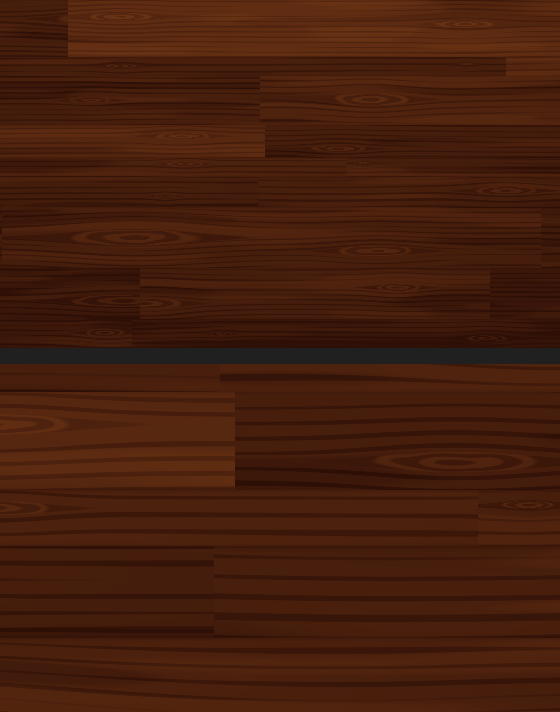
Top: the whole. Bottom: its middle third, enlarged.
Give the GLSL for this texture, as a Shadertoy shader.

```glsl
// Dark reddish-brown wooden planks with fine horizontal grain, streaks and knots.

float hash(vec2 p) {
    return fract(sin(dot(p, vec2(127.1, 311.7))) * 43758.5453);
}

float noise(vec2 p) {
    vec2 i = floor(p), f = fract(p);
    f = f * f * (3.0 - 2.0 * f);
    return mix(mix(hash(i), hash(i + vec2(1, 0)), f.x),
               mix(hash(i + vec2(0, 1)), hash(i + vec2(1, 1)), f.x), f.y);
}

// Row edges from the bottom up
const float rowEdge[10] = float[](0.0, 0.084, 0.230, 0.404, 0.492,
                                  0.546, 0.640, 0.782, 0.837, 1.0);

// Per row: first joint, second joint, tone of outer planks, tone of inner plank
const vec4 board[9] = vec4[](
    vec4(0.235, 2.0, 0.30, 0.20), vec4(0.250, 0.875, 0.27, 0.42),
    vec4(0.004, 0.966, 0.30, 0.45), vec4(0.461, 2.0, 0.38, 0.42),
    vec4(0.618, 2.0, 0.47, 0.40), vec4(0.473, 2.0, 0.65, 0.38),
    vec4(0.464, 2.0, 0.42, 0.55), vec4(0.904, 2.0, 0.42, 0.70),
    vec4(0.121, 2.0, 0.48, 0.86));

// Parts the grain height y around a knot; returns (new y, inside mask, ring tone)
vec3 knot(vec2 p, float y, vec2 center, float halfHeight, float halfWidth, float px) {
    vec2 d = vec2(p.x - center.x, y - center.y);
    float lens = halfHeight * exp(-d.x * d.x / (halfWidth * halfWidth));
    float gap = abs(d.y) - lens * exp(-abs(d.y) / (3.0 * halfHeight));
    float inside = 1.0 - smoothstep(-px, px * 0.5, gap);
    inside *= smoothstep(0.03, 0.2, lens / halfHeight);

    // Dark wedges at the tips, bent rings in the middle
    float e = length(d / vec2(halfWidth * 0.75, halfHeight * 0.8));
    e += 0.25 * (noise(d / halfHeight * vec2(0.5, 1.2) + center * 90.0) - 0.5);
    float rings = smoothstep(-0.4, 0.4, cos(e * 11.0 + 2.0));
    float ringTone = mix(-0.16, 0.17, rings);
    ringTone = mix(ringTone, -0.2, smoothstep(0.95, 1.1, e));
    return vec3(center.y + sign(d.y) * max(gap, 0.0), inside, ringTone);
}

void mainImage(out vec4 fragColor, in vec2 fragCoord) {
    vec2 uv = fragCoord / iResolution.xy;
    vec2 p = fragCoord / iResolution.y;
    float px = 1.0 / iResolution.y;

    // Find the plank
    int row = 0;
    for (int i = 1; i < 9; i++) row += int(step(rowEdge[i], uv.y));
    vec4 b = board[row];
    float part = step(b.x, uv.x) + step(b.y, uv.x);
    float bottom = rowEdge[row], height = rowEdge[row + 1] - bottom;
    vec2 id = vec2(float(row) + 3.0, part + 1.0);
    float seed = hash(id) * 60.0;
    float tone = part == 1.0 ? b.w : b.z;

    // Knots push the grain aside
    float y = p.y, knotMask = 0.0, knotTone = 0.0;
    for (int k = 0; k < 2; k++) {
        vec2 key = id + 17.0 * float(k + 1);
        vec2 center = vec2((float(k) + 0.15 + 0.7 * hash(key)) * 0.8,
                           bottom + height * mix(0.25, 0.75, hash(key + 5.3)));
        float halfHeight = height * mix(0.07, 0.18, hash(key + 9.1));
        float halfWidth = halfHeight * mix(5.0, 8.0, hash(key + 2.7));
        vec3 eye = knot(p, y, center, halfHeight, halfWidth, px);
        y = eye.x;
        knotTone = mix(knotTone, eye.z, eye.y);
        knotMask = max(knotMask, eye.y);
    }
    y += 0.010 * (noise(vec2(p.x * 2.2, y * 9.0) + seed) - 0.5);

    // Pale streaks and dark tapering spears
    float pale = smoothstep(0.58, 0.74, noise(vec2(p.x * 2.6, y * 48.0) + seed));
    float spear = smoothstep(0.68, 0.80, noise(vec2(p.x * 2.0, y * 36.0) + seed + 31.0));
    float grain = 0.13 * pale - 0.17 * spear;

    // Thin dark grain lines that swell and fade
    float density = mix(52.0, 78.0, hash(id + 4.4));
    float s = y * density + seed;
    float swell = noise(vec2(p.x * 3.5 + seed, floor(s) * 7.3));
    float lineWidth = mix(0.02, 0.22, swell);
    float aa = 0.6 * density * px;
    float line = 1.0 - smoothstep(lineWidth - aa, lineWidth + aa, abs(fract(s) - 0.5));
    grain -= 0.30 * line * smoothstep(0.05, 0.4, swell);

    tone += mix(grain, knotTone, knotMask);

    // Soft shading along the boards, thin seams, darker corners
    tone += 0.08 * (noise(vec2(p.x * 3.0, p.y * 14.0) + seed) - 0.5);
    float seam = min(p.y - bottom, bottom + height - p.y);
    tone -= 0.12 * (1.0 - smoothstep(0.0, 0.004, seam));
    tone += 0.05 - 0.22 * dot(uv - vec2(0.52, 0.6), uv - vec2(0.52, 0.6));

    vec3 darkWood = vec3(0.18, 0.06, 0.025);
    vec3 lightWood = vec3(0.40, 0.19, 0.075);
    fragColor = vec4(mix(darkWood, lightWood, clamp(tone, 0.0, 1.1)), 1.0);
}
```
